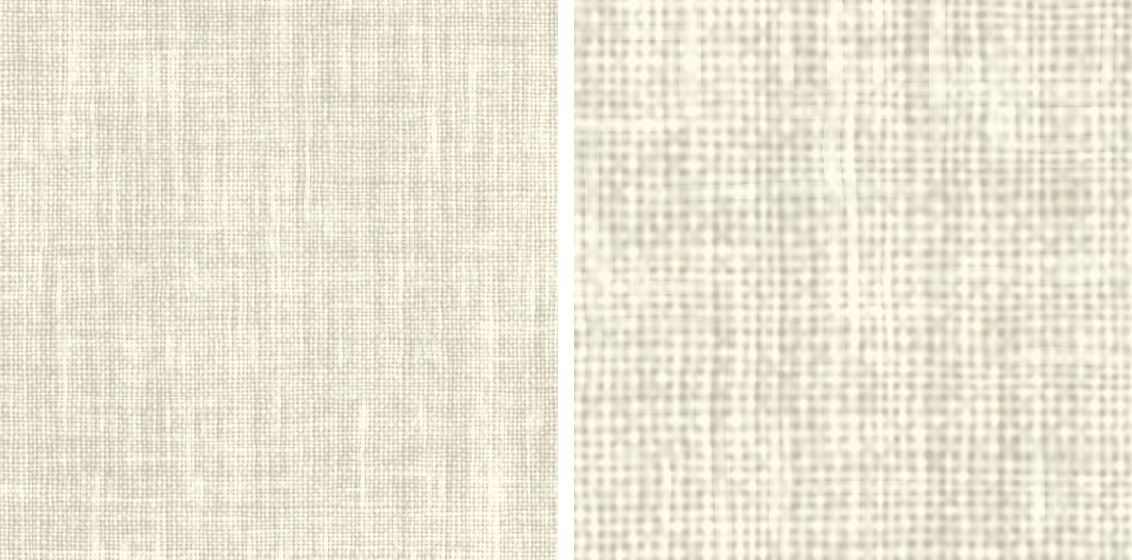
Left, the full canvas; right, a detail of the centre.
Reproduce this texture procedurally as a WebGL 1 fragment shader.

```glsl
precision highp float;
// Natural cream linen: a fine plain weave with uneven threads and pale slubs.

uniform vec2 u_resolution;

const vec3 SHADOW_COLOR = vec3(0.775, 0.752, 0.675);
const vec3 LIGHT_COLOR = vec3(0.998, 0.982, 0.922);
const vec3 WARM_TINT = vec3(0.006, -0.001, -0.006);

const vec2 THREADS = vec2(118.0, 126.0); // threads per canvas height
const float BASE_TONE = 0.60;
const float WANDER = 0.9;                // sideways drift, in threads
const vec2 GAP_DEPTH = vec2(0.15, 0.11); // dark lines beside warp and weft
const float HOLE_DEPTH = 0.32;           // dark dot where gaps cross
const float WEAVE_DEPTH = 0.10;          // over-under checker
const float STREAK = 0.46;               // tone change from thread to thread
const float BAND = 0.11;                 // tone change over groups of threads
const float WEFT_SHARE = 0.60;           // weft streaks relative to warp
const float SLUB_LIGHT = 0.30;
const float GRAIN = 0.40;
const float CLOUD = 0.06;
const float PI = 3.14159265;

float hash(vec2 p) {
  return fract(sin(dot(p, vec2(127.1, 311.7))) * 43758.5453);
}

float noise(vec2 p) {
  vec2 cell = floor(p);
  vec2 f = fract(p);
  f = f * f * (3.0 - 2.0 * f);
  float low = mix(hash(cell), hash(cell + vec2(1.0, 0.0)), f.x);
  float high = mix(hash(cell + vec2(0.0, 1.0)), hash(cell + vec2(1.0, 1.0)), f.x);
  return mix(low, high, f.y);
}

// Uneven spacing across the threads and slight bending along them.
float wander(float across, float along, float seed) {
  float spacing = noise(vec2(across * 0.37 + seed, along * 3.0)) - 0.5;
  float bend = noise(vec2(across * 0.3 + seed, along * 26.0)) - 0.5;
  return across + WANDER * (spacing + 0.35 * bend);
}

// Pale thick places: single-thread nubs and rarer fat ones.
float slub(float across, float along, float seed) {
  float id = floor(across);
  float thin = smoothstep(0.78, 0.96, noise(vec2(id + seed, along * 8.0)));
  float fat = smoothstep(0.86, 0.96, noise(vec2(across * 0.7 + seed, along * 8.0 + 31.0)));
  float ragged = 0.5 + noise(vec2(across * 1.5, along * 90.0 + seed));
  return clamp((0.8 * thin + fat) * ragged, 0.0, 1.0);
}

// Tone variation of a set of parallel threads, blended at their edges.
float streaks(float across, float along, float seed) {
  float id = floor(across) + smoothstep(0.7, 1.0, fract(across));
  float single = 0.65 * noise(vec2(id + seed, along * 4.5 + 7.0))
               + 0.35 * noise(vec2(id + seed, along * 30.0 + 3.0)) - 0.5;
  float band = noise(vec2(across * 0.27 + seed, along * 3.0 + 13.0)) - 0.5;
  return STREAK * single + BAND * band;
}

void main() {
  vec2 uv = gl_FragCoord.xy / u_resolution.y;
  vec2 grid = uv * THREADS;
  vec2 p = vec2(wander(grid.x, uv.y, 17.0), wander(grid.y, uv.x, 211.0));

  // Slubs swell over the gaps beside them.
  float warpSlub = slub(p.x, uv.y, 41.0);
  float weftSlub = 0.65 * slub(p.y, uv.x, 307.0);
  float slubs = max(warpSlub, weftSlub);
  float open = 1.0 - 0.65 * slubs;

  // Weave relief, with gaps of uneven darkness.
  vec2 ridge = -cos(2.0 * PI * p);
  vec2 gap = 0.5 - 0.5 * ridge;
  float uneven = 0.5 + noise(p * 0.8 + 23.0);
  float tone = BASE_TONE;
  tone += open * dot(ridge, GAP_DEPTH);
  tone -= HOLE_DEPTH * open * uneven * (gap.x * gap.y - 0.25);
  tone += WEAVE_DEPTH * open * sin(PI * p.x) * sin(PI * p.y);

  // Thread tone, slubs, fibre grain and broad clouds.
  tone += streaks(p.x, uv.y, 73.0) + WEFT_SHARE * streaks(p.y, uv.x, 419.0);
  tone += SLUB_LIGHT * slubs;
  tone += GRAIN * (noise(uv * vec2(290.0, 190.0)) - 0.5);
  tone += CLOUD * (noise(uv * 5.0 + 9.0) - 0.5);

  vec3 color = mix(SHADOW_COLOR, LIGHT_COLOR, clamp(tone, 0.0, 1.0));
  color += WARM_TINT * (2.0 * noise(uv * 38.0 + 57.0) - 1.0);
  gl_FragColor = vec4(color, 1.0);
}
```
